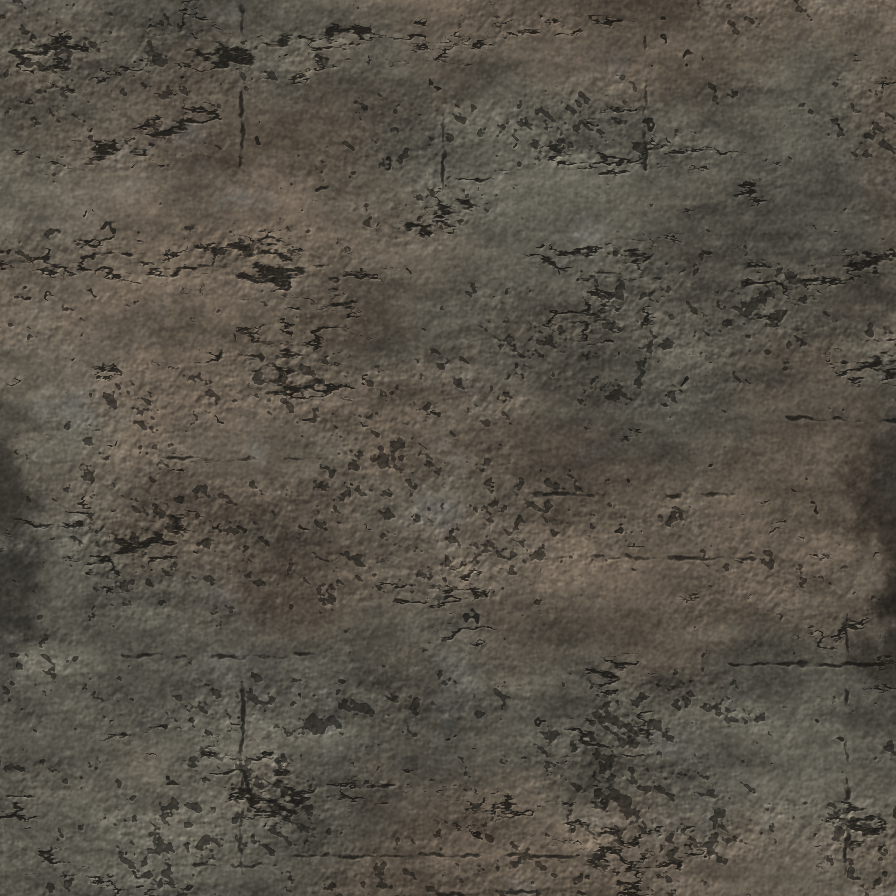
Write a Shadertoy shader that draws this texture.

```glsl
// Weathered dark concrete: brown and grey stains over a gritty surface, broken by
// ragged crumbling cracks, small pits and the seams of formwork boards.
// A height field holds all the relief; it is shaded by height and by a soft light.

const vec3 WARM = vec3(0.374, 0.335, 0.289);
const vec3 COOL = vec3(0.350, 0.338, 0.302);
const vec3 CHALK = vec3(0.44, 0.44, 0.43);
const vec3 CAVITY = vec3(0.085, 0.080, 0.070);
const vec2 TO_LIGHT = vec2(-0.0011, 0.0017);
const mat2 TURN = mat2(0.8, 0.6, -0.6, 0.8);

float hash(vec2 p) {
    vec3 q = fract(p.xyx * 0.1031);
    q += dot(q, q.yzx + 33.33);
    return fract((q.x + q.y) * q.z);
}

float noise(vec2 p) {
    vec2 cell = floor(p), f = fract(p);
    f = f * f * (3.0 - 2.0 * f);
    float low = mix(hash(cell), hash(cell + vec2(1, 0)), f.x);
    float high = mix(hash(cell + vec2(0, 1)), hash(cell + vec2(1, 1)), f.x);
    return mix(low, high, f.y);
}

float fbm(vec2 p, int octaves) {
    float sum = 0.0, total = 0.0, amplitude = 1.0;
    for (int i = 0; i < octaves; i++) {
        sum += amplitude * noise(p);
        total += amplitude;
        amplitude *= 0.58;
        p = p * 2.03 + 17.3;
    }
    return sum / total;
}

// Flat, wide zones where the surface has crumbled
float damageMask(vec2 p) {
    return smoothstep(0.53, 0.75, fbm(p * vec2(6.0, 17.0) + 141.0, 6));
}

// Interrupted ragged contour lines, wider where the damage is deeper
float cracks(vec2 p, float damage) {
    float ridge = abs(fbm(p * vec2(27.0, 62.0) + 7.0, 5) - 0.5);
    float gaps = smoothstep(0.36, 0.56, fbm(p * vec2(34.0, 48.0) + 201.0, 3));
    float width = 0.11 * damage * gaps + 0.004;
    float line = 1.0 - smoothstep(0.2 * width, width, ridge);
    return line * gaps * smoothstep(0.03, 0.4, damage);
}

// Irregular small hollows, frequent where the surface is worn
float crumbs(vec2 p, float wear) {
    float n = fbm(TURN * p * vec2(75.0, 95.0) + 87.0, 3);
    float level = 0.83 - 0.22 * wear;
    return smoothstep(level, level + 0.07, n);
}

// Scattered flattened holes, one at most in each cell
float pits(vec2 p, float scale, float share) {
    vec2 q = p * scale + 0.6 * vec2(noise(p * 150.0), noise(p * 150.0 + 50.0));
    vec2 cell = floor(q);
    vec2 centre = 0.35 + 0.3 * vec2(hash(cell + 3.0), hash(cell + 71.0));
    float size = hash(cell + 19.0);
    float radius = 0.07 + 0.2 * size * size;
    float d = length((fract(q) - centre) * vec2(0.8, 1.3));
    return step(hash(cell + 127.0), share) * (1.0 - smoothstep(0.5 * radius, radius, d));
}

// Broken straight joints, mostly level, every third one upright
float seams(vec2 p) {
    float result = 0.0;
    vec2 wobble = 0.010 * vec2(fbm(p * 60.0, 4), fbm(p * 60.0 + 90.0, 4));
    for (int i = 0; i < 15; i++) {
        float id = float(i);
        vec2 start = vec2(0.275 + 0.225 * mod(floor(id / 3.0), 4.0), hash(vec2(id, 5.0)));
        vec2 d = p + wobble - start;
        d = mod(id, 3.0) < 1.5 ? d : d.yx;
        float reach = 0.05 + 0.13 * hash(vec2(id, 9.0));
        float across = abs(d.y) + max(abs(d.x) - reach, 0.0);
        float gaps = smoothstep(0.40, 0.66, fbm(p * 36.0 + id * 13.0, 4));
        float width = 0.0012 + 0.0024 * gaps;
        result = max(result, gaps * (1.0 - smoothstep(0.2 * width, width, across)));
    }
    return result;
}

// x: height, y: depth of cavities
vec2 relief(vec2 p) {
    float damage = damageMask(p);
    float wear = smoothstep(0.35, 0.68, fbm(p * vec2(7.0, 14.0) + 31.0, 4));
    float cavity = max(cracks(p, damage), 0.9 * seams(p));
    cavity = max(cavity, max(0.9 * pits(p, 42.0, 0.06), 0.65 * crumbs(p, wear)));
    float roughness = 0.55 + 0.6 * wear + 0.5 * damage;
    float grit = roughness * (fbm(TURN * p * 150.0, 2) - 0.5);
    return vec2(grit - 0.34 * cavity, cavity);
}

void mainImage(out vec4 fragColor, in vec2 fragCoord) {
    vec2 p = fragCoord / iResolution.y;

    // Stains: broad hue drift, cloudy tone, small blotches and level streaks
    float hue = smoothstep(0.28, 0.72, fbm(p * vec2(3.5, 5.0) + 11.0, 6));
    float cloud = fbm(p * vec2(4.5, 8.0) + 23.0, 6) - 0.5;
    float blotch = fbm(p * vec2(24.0, 38.0) + 5.0, 4) - 0.5;
    float streak = fbm(p * vec2(5.0, 55.0) + 77.0, 3) - 0.5;
    float speckle = noise(TURN * p * 300.0) - 0.5;
    vec3 color = mix(WARM, COOL, hue);
    color = mix(color, CHALK, 0.4 * smoothstep(0.62, 0.82, fbm(p * 12.0 + 53.0, 6)));
    color *= 1.0 + 0.78 * cloud + 0.42 * blotch + 0.26 * streak + 0.2 * speckle;

    // Soot along the lower side borders, grainy at its rim
    float side = min(p.x, iResolution.x / iResolution.y - p.x);
    float soot = 1.0 - smoothstep(0.0, 0.07, side + 0.18 * (fbm(p * 30.0, 6) - 0.5));
    soot *= smoothstep(0.12, 0.3, p.y) * (1.0 - smoothstep(0.45, 0.62, p.y));
    color *= 1.0 - 0.42 * soot;

    // Shade the relief by height and slope, then darken its cavities
    vec2 here = relief(p);
    float slope = here.x - relief(p + TO_LIGHT).x;
    color *= clamp(1.0 + 0.65 * slope + 0.22 * here.x, 0.5, 1.4);
    color = mix(color, CAVITY, 0.75 * here.y);
    fragColor = vec4(color, 1.0);
}
```
